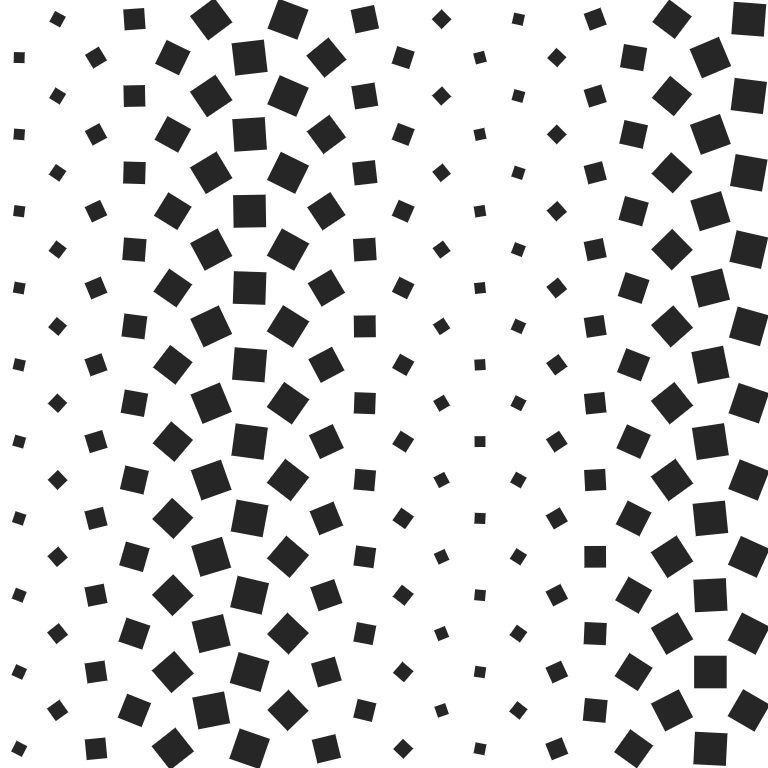
Write a Shadertoy shader that draws this pattern.

```glsl
// Checkerboard of dark squares that turn and swell along a slow diagonal wave.

// Signed distance to an axis-aligned square, with sharp corners.
float squareDistance(vec2 p, float halfSide) {
    vec2 d = abs(p) - halfSide;
    return max(d.x, d.y);
}

// Rotates p into the frame of a shape turned by angle.
vec2 unrotate(vec2 p, float angle) {
    float c = cos(angle), s = sin(angle);
    return mat2(c, -s, s, c) * p;
}

void mainImage(out vec4 fragColor, in vec2 fragCoord) {
    const float cells = 20.0;

    // Cell coordinates, with rows counted from the top
    vec2 grid = fragCoord / iResolution.xy * cells;
    grid.y = cells - grid.y;
    float pixel = cells / iResolution.y;

    // Large squares reach past their own cell, so visit the neighbours too
    float ink = 0.0;
    for (int row = -1; row <= 1; row++) {
        for (int column = -1; column <= 1; column++) {
            vec2 cell = floor(grid) + vec2(column, row);
            bool inside = all(greaterThanEqual(cell, vec2(0.0))) && all(lessThan(cell, vec2(cells)));
            bool filled = mod(cell.x + cell.y, 2.0) > 0.5;
            if (!inside || !filled) continue;

            // One phase drives both the turn and the size
            float phase = dot(cell, vec2(0.5, 0.025));
            float cornerRadius = 0.4 - 0.2 * cos(phase);
            vec2 local = unrotate(grid - cell - 0.5, phase);
            float d = squareDistance(local, cornerRadius * sqrt(0.5));
            ink = max(ink, clamp(0.5 - d / pixel, 0.0, 1.0));
        }
    }

    fragColor = vec4(mix(vec3(1.0), vec3(0.15), ink), 1.0);
}
```
